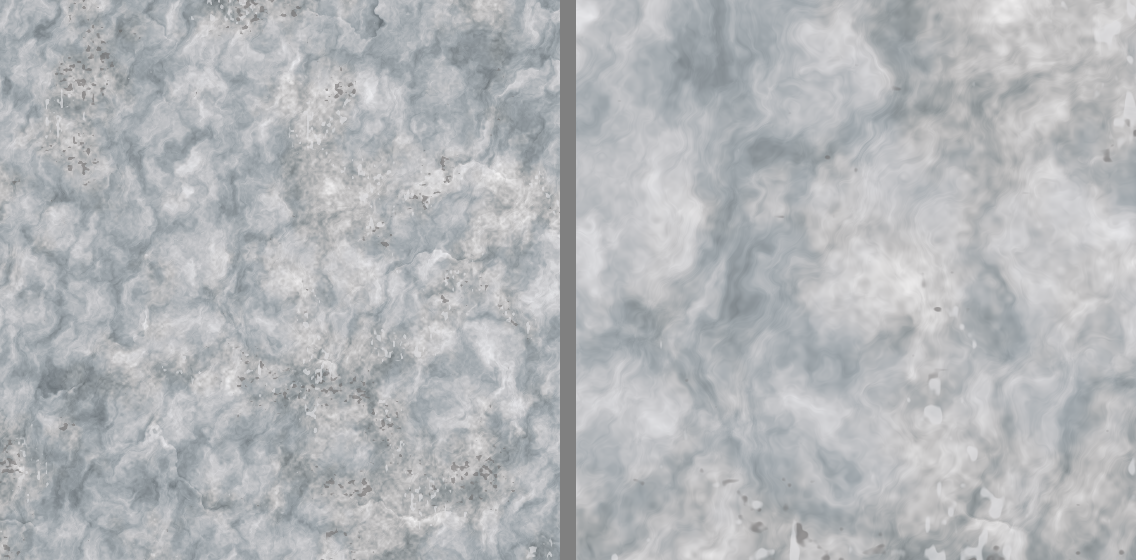
Left: the whole. Right: its middle third, enlarged.
This texture is drawn by a three.js fragment shader. Its source:

```glsl
varying vec2 vUv;

const vec3 COOL_TINT = vec3(-0.026, 0.002, 0.020);
const vec3 PALE_TINT = vec3(0.000, 0.000, 0.008);
const vec3 GRIT_DARK = vec3(0.43, 0.42, 0.42);
const vec3 CHIP_WHITE = vec3(0.88, 0.88, 0.89);
const float BASE_TONE = 0.698;

vec2 hash2(vec2 cell) {
  vec2 k = vec2(dot(cell, vec2(127.1, 311.7)), dot(cell, vec2(269.5, 183.3)));
  return fract(sin(k) * 43758.54);
}

float valueNoise(vec2 p) {
  vec2 cell = floor(p);
  vec2 f = fract(p);
  f = f * f * (3.0 - 2.0 * f);
  float bottom = mix(hash2(cell).x, hash2(cell + vec2(1.0, 0.0)).x, f.x);
  float top = mix(hash2(cell + vec2(0.0, 1.0)).x, hash2(cell + 1.0).x, f.x);
  return mix(bottom, top, f.y);
}

// Centred on zero, each octave turned to hide the lattice
float fbm(vec2 p, float gain) {
  float sum = 0.0;
  float amplitude = 0.5;
  for (int i = 0; i < 5; i++) {
    sum += amplitude * (valueNoise(p) - 0.5);
    p = mat2(0.8, 0.6, -0.6, 0.8) * p * 2.03 + 17.3;
    amplitude *= gain;
  }
  return sum;
}

// Distances to the nearest and second nearest cell points
vec2 cellular(vec2 p) {
  vec2 cell = floor(p);
  vec2 nearest = vec2(8.0);
  for (int y = -1; y <= 1; y++) {
    for (int x = -1; x <= 1; x++) {
      vec2 neighbour = cell + vec2(float(x), float(y));
      float d = length(neighbour + hash2(neighbour) - p);
      nearest.y = min(nearest.y, max(nearest.x, d));
      nearest.x = min(nearest.x, d);
    }
  }
  return nearest;
}

vec2 warp(vec2 p, float scale, float amount) {
  return p + amount * vec2(fbm(p * scale, 0.6), fbm(p * scale + 41.7, 0.6));
}

// Worn shelf: pale lip below a sharp line, shadow above it
float ledge(vec2 p, float rows) {
  float s = fract(p.y * rows + 2.6 * fbm(p * 5.0 + 8.0, 0.45));
  float lip = smoothstep(0.72, 0.96, s) * smoothstep(1.0, 0.97, s);
  float shade = exp(-s * 9.0) * smoothstep(0.0, 0.03, s);
  float patches = smoothstep(0.54, 0.76, valueNoise(p * 9.0 + 63.0));
  return patches * (lip - shade);
}

// Small flecks whose density follows a mask
float flecks(vec2 p, vec2 scale, float density) {
  float n = valueNoise(p * scale) * 0.65 + valueNoise(p * scale * 1.9 + 5.0) * 0.35;
  float limit = mix(0.92, 0.58, density);
  return smoothstep(limit, limit + 0.13, n);
}

void main() {
  vec2 p = vUv;
  vec2 q = warp(p, 11.0, 0.095);
  vec2 slanted = vec2(q.x - 0.35 * q.y, q.y);

  // Rounded lumps and the blue hollows between them
  vec2 lumps = cellular(q * vec2(11.5, 10.0));
  vec2 dabs = cellular(slanted * vec2(30.0, 20.0) + 9.0);
  float lump = smoothstep(0.85, 0.12, lumps.x);
  float dab = smoothstep(0.7, 0.1, dabs.x);
  float hollow = smoothstep(0.22, 0.0, lumps.y - lumps.x);

  // Broad clouds, slanted strokes, vertical weathering and grain
  float clouds = fbm(p * 6.0 + 3.0, 0.5);
  float strokes = fbm(slanted * vec2(44.0, 27.0), 0.62);
  float streaks = valueNoise(q * vec2(85.0, 18.0)) - 0.5;
  float grain = valueNoise(p * 235.0) + valueNoise(p * 140.0 + 31.0) - 1.0;
  float rough = smoothstep(-0.10, 0.16, fbm(p * vec2(7.0, 6.0) + 22.0, 0.65));

  float tone = BASE_TONE
    + 0.095 * (lump - 0.5)
    + 0.050 * (dab - 0.45)
    - 0.032 * (hollow - 0.25)
    + 0.20 * clouds
    + 0.27 * strokes
    + 0.035 * streaks
    + mix(0.035, 0.085, rough) * grain
    + 0.075 * ledge(q, 6.0);

  // Cool in smooth hollows, neutral on pale rough stone
  float paleness = smoothstep(0.60, 0.78, tone + 0.05 * (rough - 0.5));
  vec3 color = vec3(tone) + mix(COOL_TINT, PALE_TINT, paleness);
  color += vec3(0.010, 0.004, -0.006) * (rough - 0.3);

  // Dark grit and white chips gathered in the rough patches
  float gritZone = rough * smoothstep(0.35, 0.75, valueNoise(q * 13.0 + 71.0));
  float chipZone = rough * smoothstep(0.4, 0.8, valueNoise(q * vec2(16.0, 9.0) + 90.0));
  color = mix(color, GRIT_DARK, 0.55 * flecks(p, vec2(120.0, 145.0), gritZone));
  color = mix(color, CHIP_WHITE, 0.65 * flecks(p + 0.37, vec2(150.0, 95.0), chipZone));

  gl_FragColor = vec4(clamp(color, 0.0, 1.0), 1.0);
}
```
